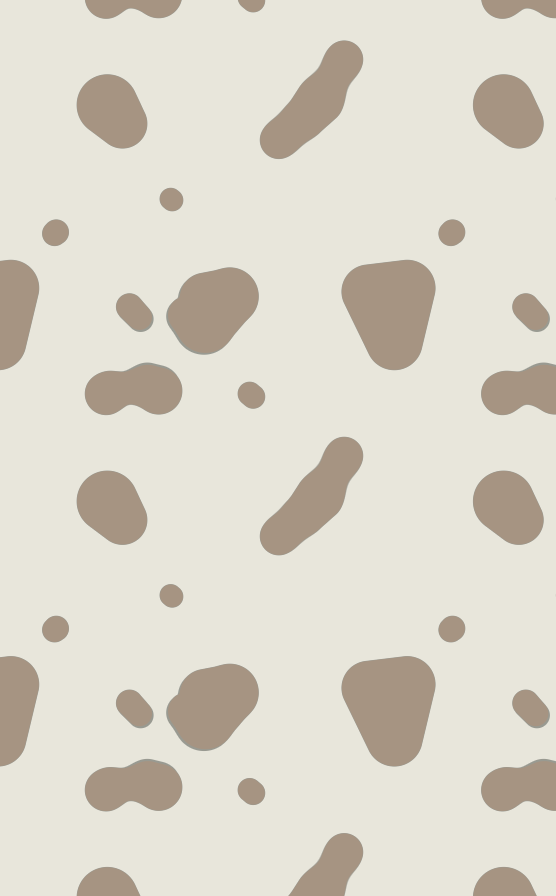
Reproduce this pattern procedurally as a WebGL 2 fragment shader.

```glsl
#version 300 es
precision highp float;
// Draws a repeating tile of soft brown hide-like spots with thin grey rims on cream.

#define CANVAS_UNITS 768.0
#define TILE 339.7
#define RIM_WIDTH 0.35
#define CREAM vec3(0.910, 0.900, 0.860)
#define BROWN vec3(0.650, 0.580, 0.510)
#define RIM_GREY vec3(0.600, 0.605, 0.570)

uniform vec2 u_resolution;
out vec4 fragColor;

// Wraps p into the tile copy centred on c.
vec2 around(vec2 p, vec2 c) {
    return c + mod(p - c + 0.5 * TILE, TILE) - 0.5 * TILE;
}

// Distance to a circle given as (x, y, radius).
float disc(vec2 p, vec3 c) {
    return length(p - c.xy) - c.z;
}

// Distance to the convex hull of two circles.
float hull(vec2 p, vec3 a, vec3 b) {
    p -= a.xy;
    vec2 axis = b.xy - a.xy;
    float h = dot(axis, axis);
    vec2 q = vec2(abs(dot(p, vec2(axis.y, -axis.x))), dot(p, axis)) / h;
    float dr = a.z - b.z;
    vec2 c = vec2(sqrt(h - dr * dr), dr);
    float side = c.x * q.y - c.y * q.x;
    if (side < 0.0) return sqrt(h * dot(q, q)) - a.z;
    if (side > c.x) return sqrt(h * (dot(q, q) + 1.0 - 2.0 * q.y)) - b.z;
    return dot(c, q) - a.z;
}

// Smooth union with blend radius k.
float blend(float a, float b, float k) {
    float h = max(k - abs(a - b), 0.0) / k;
    return min(a, b) - 0.25 * k * h * h;
}

float egg(vec2 p) {
    return hull(around(p, vec2(96, 95)), vec3(92, 90, 26), vec3(105, 106, 21));
}

float diagonalSpot(vec2 p) {
    p = around(p, vec2(267, 85));
    float body = hull(p, vec3(274, 86, 20.5), vec3(262, 100, 18));
    float d = blend(body, disc(p, vec3(295, 51, 16)), 28.0);
    return blend(d, disc(p, vec3(239, 120, 16)), 22.0);
}

float triangleSpot(vec2 p) {
    p = around(p, vec2(333, 270));
    vec3 left = vec3(316, 250, 23);
    vec3 right = vec3(349, 247, 24);
    vec3 foot = vec3(338, 293, 24);
    return min(hull(p, left, right), min(hull(p, right, foot), hull(p, foot, left)));
}

float pebble(vec2 p) {
    return hull(around(p, vec2(115, 267)), vec3(111, 263, 11.3), vec3(119.5, 272, 10.8));
}

float broadSpot(vec2 p) {
    p = around(p, vec2(183, 266));
    vec3 shoulder = vec3(197, 254, 24);
    vec3 base = vec3(176, 277, 25);
    float d = hull(p, shoulder, base);
    d = blend(d, hull(p, shoulder, vec3(176, 256, 22)), 2.0);
    return blend(d, hull(p, base, vec3(160, 270, 16)), 2.0);
}

// Two-lobed bean; the right lobe can slip away from the rest.
float bean(vec2 p, vec2 slip) {
    p = around(p, vec2(114, 334));
    float neck = hull(p, vec3(98, 333, 13), vec3(122, 331, 14));
    float d = blend(neck, disc(p, vec3(91, 337.5, 18)), 8.0);
    float lobe = hull(p - slip, vec3(128, 331, 18), vec3(136, 335, 20));
    return blend(d, lobe, 8.0);
}

float smallDots(vec2 p) {
    float high = hull(around(p, vec2(147, 171)), vec3(146.3, 170.5, 9.2), vec3(147.6, 171.6, 9.2));
    float low = hull(around(p, vec2(47, 200)), vec3(48.2, 199, 10.6), vec3(46.8, 200.2, 10.4));
    float right = hull(around(p, vec2(215, 339)), vec3(214, 337.5, 10), vec3(217, 340, 10));
    return min(high, min(low, right));
}

// All spots; slip shifts the layers that show a wider grey edge.
float spots(vec2 p, float slip) {
    float d = min(egg(p), min(diagonalSpot(p), triangleSpot(p)));
    d = min(d, pebble(p - slip * vec2(1.0, 1.4)));
    d = min(d, broadSpot(p - slip * vec2(-1.2, 1.2)));
    d = min(d, bean(p, slip * vec2(-1.2, -1.8)));
    return min(d, smallDots(p));
}

float coverage(float d, float pixel) {
    return clamp(0.5 - d / pixel, 0.0, 1.0);
}

void main() {
    // Tile units with y measured down from the top edge.
    float pixel = CANVAS_UNITS / u_resolution.y;
    vec2 p = vec2(gl_FragCoord.x, u_resolution.y - gl_FragCoord.y) * pixel;

    // Grey rim first, brown fill above it.
    float fill = spots(p, 0.0);
    float rim = min(fill, spots(p, 1.0)) - RIM_WIDTH;
    vec3 color = mix(CREAM, RIM_GREY, coverage(rim, pixel));
    color = mix(color, BROWN, coverage(fill, pixel));
    fragColor = vec4(color, 1.0);
}
```
